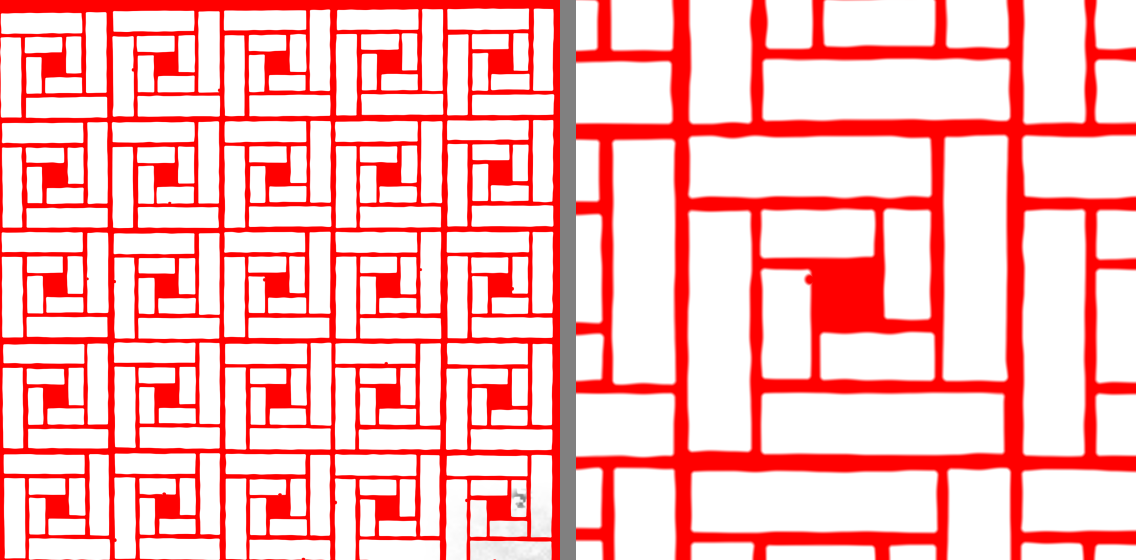
Left, the full canvas; right, a detail of the centre.
Give the GLSL for this pattern, as a WebGL 1 fragment shader.

```glsl
precision highp float;
// Five by five hand-cut pinwheel tiles: white bars on red, with nicks, specks and a grey corner.

uniform vec2 u_resolution;

const vec3 RED = vec3(1.0, 0.0, 0.0);
const vec3 WHITE = vec3(1.0);
const vec3 GREY = vec3(0.32);

// Grid, in canvas units
const float COUNT = 5.0;
const vec2 GRID_CENTRE = vec2(0.4955, 0.4905);
const float PITCH = 0.1983;
const float KEYSTONE = 0.003;

// Upper bar of each pinwheel ring, in cell units from the cell centre
const vec2 OUTER_MIN = vec2(-0.476, 0.292);
const vec2 OUTER_MAX = vec2(0.256, 0.475);
const vec2 INNER_MIN = vec2(-0.256, 0.111);
const vec2 INNER_MAX = vec2(0.078, 0.253);

// Hand-cut irregularity, in cell units
const float CORNER = 0.012;
const float CELL_JITTER = 0.007;
const float BAR_JITTER = 0.005;
const float EDGE_WOBBLE = 0.008;
const float NICK_CHANCE = 0.06;
const float NICK_RADIUS = 0.016;

// Wear, in canvas units
const float SPECK_GRID = 9.0;
const float SPECK_CHANCE = 0.05;
const float SPECK_RADIUS = 0.0028;
const vec2 STAIN_CENTRE = vec2(0.931, 0.108);
const float EDGE_SOFTNESS = 0.0013;

vec3 hash3(vec2 p) {
    vec3 q = fract(p.xyx * vec3(0.1031, 0.1030, 0.0973));
    q += dot(q, q.yxz + 33.33);
    return fract((q.xxy + q.yzz) * q.zyx);
}

float noise(vec2 p) {
    vec2 i = floor(p);
    vec2 f = fract(p);
    f = f * f * (3.0 - 2.0 * f);
    float low = mix(hash3(i).x, hash3(i + vec2(1.0, 0.0)).x, f.x);
    float high = mix(hash3(i + vec2(0.0, 1.0)).x, hash3(i + 1.0).x, f.x);
    return mix(low, high, f.y);
}

float roundedBox(vec2 p, vec2 lo, vec2 hi) {
    vec2 d = abs(p - 0.5 * (lo + hi)) - 0.5 * (hi - lo) + CORNER;
    return length(max(d, 0.0)) + min(max(d.x, d.y), 0.0) - CORNER;
}

// One bar with uneven sides and sometimes a nick in a long edge
float cutBar(vec2 p, vec2 lo, vec2 hi, vec2 seed) {
    vec3 a = hash3(seed);
    vec3 b = hash3(seed + 57.0);
    lo += (a.xy - 0.5) * 2.0 * BAR_JITTER;
    hi += (b.xy - 0.5) * 2.0 * BAR_JITTER;
    float d = roundedBox(p, lo, hi);
    if (a.z < NICK_CHANCE) {
        vec2 nick = vec2(mix(lo.x, hi.x, b.z), b.x < 0.5 ? lo.y : hi.y);
        d = max(d, NICK_RADIUS - length(p - nick));
    }
    return d;
}

// Two nested rings of four bars, each a quarter turn from the last
float pinwheel(vec2 p, vec2 cell) {
    float d = 1.0;
    for (int turn = 0; turn < 4; turn++) {
        vec2 seed = cell * 11.0 + vec2(float(turn), 5.0);
        d = min(d, cutBar(p, OUTER_MIN, OUTER_MAX, seed));
        d = min(d, cutBar(p, INNER_MIN, INNER_MAX, seed + 131.0));
        p = vec2(-p.y, p.x);
    }
    return d;
}

float specks(vec2 uv, float soft) {
    vec2 g = uv * SPECK_GRID;
    vec3 h = hash3(floor(g) + 19.0);
    vec2 offset = (fract(g) - 0.2 - 0.6 * h.xy) / SPECK_GRID;
    float d = length(offset * vec2(0.8, 1.4)) - SPECK_RADIUS * (0.5 + h.x);
    return step(h.z, SPECK_CHANCE) * (1.0 - smoothstep(-soft, soft, d));
}

// Grey mottling toward the lower right, darkest around one small stain
float grime(vec2 uv) {
    float grain = 0.6 * noise(uv * 70.0) + 0.4 * noise(uv * 190.0);
    float corner = smoothstep(0.74, 0.95, uv.x) * (1.0 - smoothstep(0.02, 0.15, uv.y));
    float stain = 1.0 - smoothstep(0.005, 0.028, length(uv - STAIN_CENTRE));
    return corner * 0.22 * grain + stain * 0.7 * smoothstep(0.45, 0.75, grain);
}

void main() {
    vec2 uv = gl_FragCoord.xy / u_resolution;
    float soft = max(EDGE_SOFTNESS, 0.7 / min(u_resolution.x, u_resolution.y));

    // Slightly skewed grid
    vec2 pitch = PITCH + KEYSTONE * (uv.yx - 0.5);
    vec2 grid = (uv - GRID_CENTRE) / pitch + 0.5 * COUNT;
    vec2 cell = floor(grid);
    vec2 p = fract(grid) - 0.5 + (hash3(cell + 3.0).xy - 0.5) * 2.0 * CELL_JITTER;
    vec2 inside = step(0.0, cell) * step(cell, vec2(COUNT - 1.0));

    float d = pinwheel(p, cell) + (noise(uv * 75.0) - 0.5) * EDGE_WOBBLE;
    float paper = inside.x * inside.y * (1.0 - smoothstep(-soft, soft, d * PITCH));

    vec3 colour = mix(RED, mix(WHITE, GREY, grime(uv)), paper);
    colour = mix(colour, GREY, 0.8 * specks(uv, soft));
    gl_FragColor = vec4(colour, 1.0);
}
```
